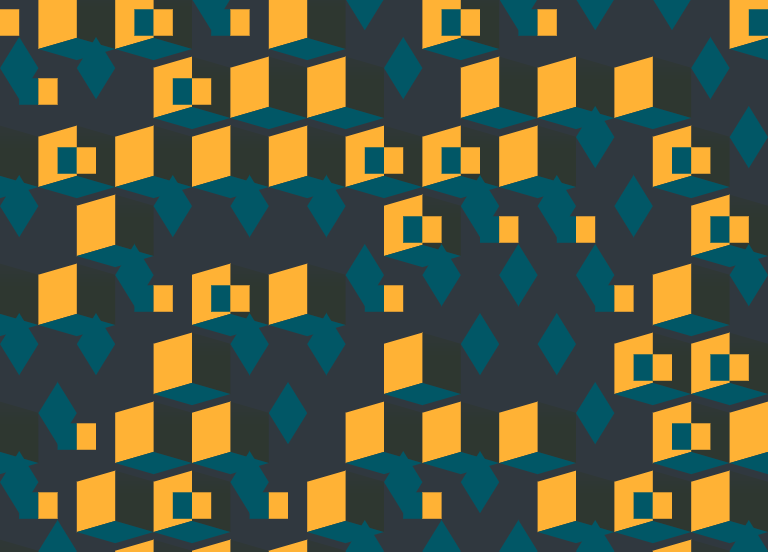
A WebGL 1 fragment shader for this pattern:

```glsl
precision highp float;

uniform vec2 u_resolution;

const vec3 SLATE = vec3(0.188, 0.220, 0.247);
const vec3 OLIVE = vec3(0.180, 0.214, 0.188);
const vec3 TEAL  = vec3(0.005, 0.340, 0.400);
const vec3 AMBER = vec3(1.000, 0.698, 0.208);

// Lengths are in cube face widths
const float CANVAS_HEIGHT = 14.375;
const vec2  PITCH = vec2(2.0, 1.797);
const float BASELINE = 0.52;
const float SLANT = 0.29;
const float FACE_HEIGHT = 1.31;
const vec2  DIAMOND_CENTER = vec2(0.5, 1.30);
const vec2  DIAMOND_HALF = vec2(0.5, 0.81);
const vec2  WINDOW_CENTER = vec2(1.0, 0.69);
const vec2  WINDOW_HALF = vec2(0.25, 0.345);
const float CUBE_SHARE = 0.53;
const float WINDOW_SHARE = 0.41;
const float SHADE_FADE = 0.45;
const float SEED = 17.0;

float hash(vec2 p, float salt) {
  vec3 q = fract(vec3(p.xyx + salt + SEED) * vec3(0.1031, 0.1030, 0.0973));
  q += dot(q, q.yzx + 33.33);
  return fract((q.x + q.y) * q.z);
}

float box(vec2 p, vec2 halfSize) {
  vec2 d = abs(p) - halfSize;
  return max(d.x, d.y);
}

float rhombus(vec2 p, vec2 halfSize) {
  vec2 q = abs(p) / halfSize;
  return (q.x + q.y - 1.0) * halfSize.x * halfSize.y / length(halfSize);
}

// Upright face one unit wide, sheared along its slope
float face(vec2 p, float centerX, float slope) {
  float x = p.x - centerX;
  float middle = 0.5 * (SLANT + FACE_HEIGHT);
  return box(vec2(x, p.y - middle - slope * x), vec2(0.5, 0.5 * FACE_HEIGHT));
}

void paint(inout vec3 color, vec3 ink, float dist, float pixel) {
  color = mix(color, ink, clamp(0.5 - dist / pixel, 0.0, 1.0));
}

void paintCell(inout vec3 color, vec2 p, vec2 id, float pixel) {
  if (hash(id, 0.0) < CUBE_SHARE) {
    // Cube: shaded side, lit side, floor
    float fade = SHADE_FADE * smoothstep(0.9, 1.6, p.y);
    paint(color, mix(OLIVE, SLATE, fade), face(p, 1.5, -SLANT), pixel);
    paint(color, AMBER, face(p, 0.5, SLANT), pixel);
    paint(color, TEAL, rhombus(p - vec2(1.0, 0.0), vec2(1.0, SLANT)), pixel);
  } else {
    paint(color, TEAL, rhombus(p - DIAMOND_CENTER, DIAMOND_HALF), pixel);
  }

  // Two-tone window
  if (hash(id, 41.0) < WINDOW_SHARE) {
    vec2 w = p - WINDOW_CENTER;
    vec2 shift = vec2(WINDOW_HALF.x, 0.0);
    paint(color, TEAL, box(w + shift, WINDOW_HALF), pixel);
    paint(color, AMBER, box(w - shift, WINDOW_HALF), pixel);
  }
}

void main() {
  float pixel = CANVAS_HEIGHT / u_resolution.y;
  vec2 p = gl_FragCoord.xy * pixel - vec2(0.0, BASELINE);
  float nearestRow = floor(p.y / PITCH.y);
  vec3 color = SLATE;

  // Staggered rows, lower ones painted over upper ones
  for (int j = 0; j < 3; j++) {
    float row = nearestRow + 1.0 - float(j);
    float stagger = mod(row, 2.0) * 0.5 * PITCH.x;
    float firstColumn = floor((p.x - stagger) / PITCH.x - 0.5);
    for (int i = 0; i < 2; i++) {
      vec2 id = vec2(firstColumn + float(i), row);
      vec2 local = p - id * PITCH - vec2(stagger, 0.0);
      paintCell(color, local, id, pixel);
    }
  }

  gl_FragColor = vec4(color, 1.0);
}
```
